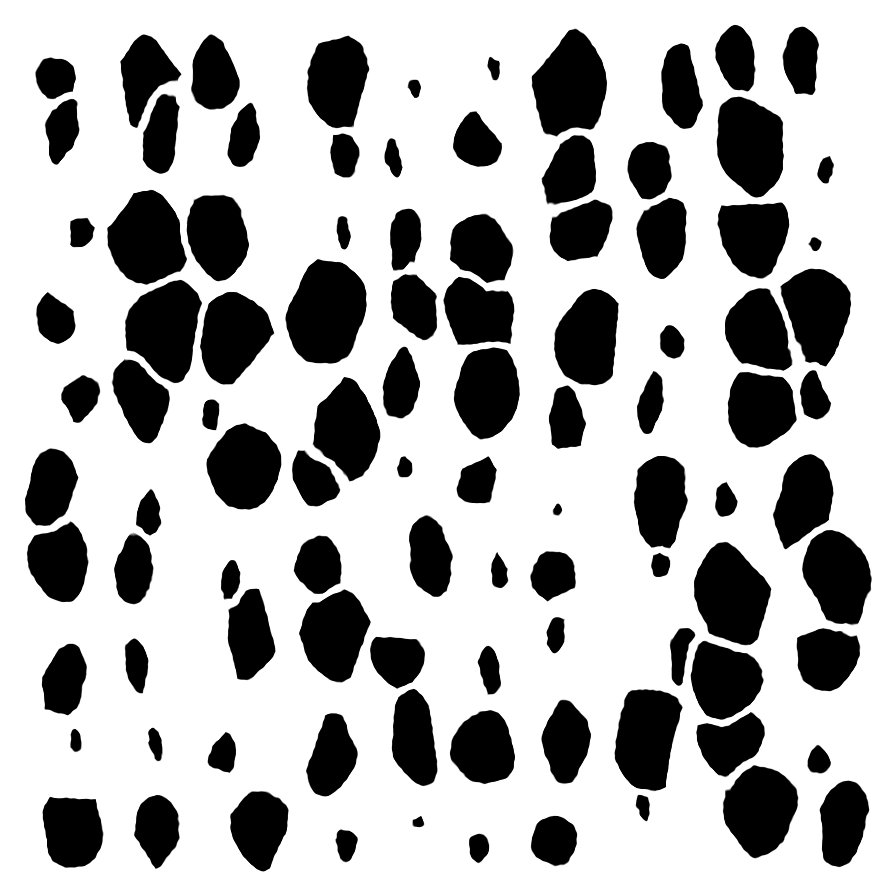
A WebGL 2 fragment shader for this pattern:

```glsl
#version 300 es
precision highp float;

// Black upright pebbles scattered on white paper inside a narrow blank margin.
// Each cell of a jittered grid holds one tapered, chipped ellipse; where two
// grains would touch, a thin white gap is cut midway between them.

uniform vec2 u_resolution;
out vec4 fragColor;

const float GRID = 10.0;
const float MARGIN = 0.03;

vec2 hash2(vec2 p) {
    vec2 k = vec2(dot(p, vec2(127.1, 311.7)), dot(p, vec2(269.5, 183.3)));
    return fract(sin(k) * 43758.55);
}

float gradientDot(vec2 corner, vec2 offset) {
    float angle = 6.2832 * hash2(corner).x;
    return dot(vec2(cos(angle), sin(angle)), offset);
}

float gradientNoise(vec2 p) {
    vec2 i = floor(p), f = fract(p);
    vec2 u = f * f * f * (f * (f * 6.0 - 15.0) + 10.0);
    vec2 e = vec2(1.0, 0.0);
    float low = mix(gradientDot(i, f), gradientDot(i + e.xy, f - e.xy), u.x);
    float high = mix(gradientDot(i + e.yx, f - e.yx), gradientDot(i + 1.0, f - 1.0), u.x);
    return mix(low, high, u.y);
}

// Approximate signed distance to an ellipse
float ellipse(vec2 p, vec2 radii) {
    float k = length(p / radii);
    return k * (k - 1.0) / max(length(p / (radii * radii)), 1e-4);
}

// Signed distance to the grain that belongs to one grid cell
float grain(vec2 uv, vec2 cell) {
    vec2 jitter = hash2(cell + 3.7);
    vec2 shape = hash2(cell + 21.3);
    vec2 lean = hash2(cell + 47.9) - 0.5;

    // Small grains may be slender, large ones stay round
    float width = mix(0.005, 0.044, shape.x);
    float aspect = mix(1.1, mix(2.8, 1.4, shape.x), shape.y);
    vec2 radii = width * vec2(1.0, aspect);

    vec2 center = MARGIN + (cell + mix(vec2(0.2), vec2(0.8), jitter)) * (1.0 - 2.0 * MARGIN) / GRID;
    center = clamp(center, MARGIN + radii, 1.0 - MARGIN - radii);

    // Slight tilt, then narrowing toward one end
    vec2 p = uv - center;
    float tilt = 0.4 * lean.x;
    p = mat2(cos(tilt), sin(tilt), -sin(tilt), cos(tilt)) * p;
    p.x /= 1.0 + 0.6 * lean.y * clamp(p.y / radii.y, -1.0, 1.0);

    // Body with an uneven outline
    float d = ellipse(p, radii);
    d += 0.3 * width * gradientNoise(p / width * 0.8 + cell * 7.3);

    // Flat chips broken off the sides
    for (int i = 0; i < 2; i++) {
        vec2 chip = hash2(cell + 63.1 + 11.7 * float(i));
        float angle = 6.2832 * chip.x;
        vec2 normal = vec2(cos(angle), sin(angle));
        float plane = dot(p / radii, normal) - mix(0.55, 1.3, chip.y);
        d = max(d, plane / length(normal / radii));
    }
    return d;
}

void main() {
    float side = min(u_resolution.x, u_resolution.y);
    vec2 uv = (gl_FragCoord.xy - 0.5 * u_resolution) / side + 0.5;
    vec2 home = floor((uv - MARGIN) / (1.0 - 2.0 * MARGIN) * GRID);

    // Nearest and second nearest grain among the neighbouring cells
    float nearest = 1.0, second = 1.0;
    for (int y = -1; y <= 1; y++) {
        for (int x = -1; x <= 1; x++) {
            vec2 cell = home + vec2(x, y);
            if (any(lessThan(cell, vec2(0.0))) || any(greaterThanEqual(cell, vec2(GRID)))) continue;
            float d = grain(uv, cell);
            second = min(second, max(nearest, d));
            nearest = min(nearest, d);
        }
    }

    // Gap between touching grains, and a faintly ragged edge
    float d = max(nearest, 0.5 * (nearest - second) + 0.004);
    d += 0.0015 * gradientNoise(uv * 130.0);

    float pixel = 1.0 / side;
    float paper = smoothstep(-0.7 * pixel, 0.7 * pixel, d);
    fragColor = vec4(vec3(paper), 1.0);
}
```
